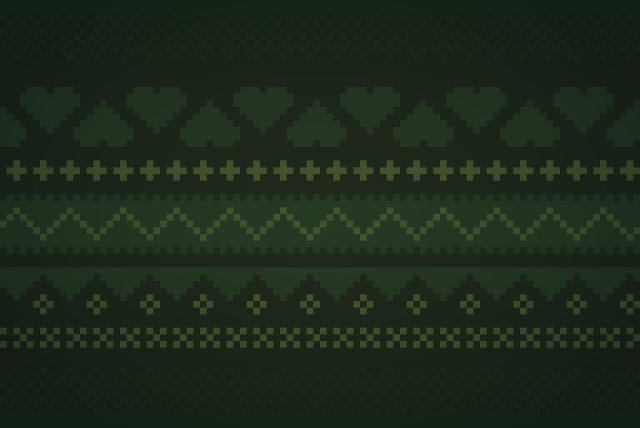
A WebGL 1 fragment shader for this pattern:

```glsl
precision highp float;
// Knitted band pattern on a 96 x 64 grid of square stitches: hearts, crosses,
// a zigzag, peaks with small diamonds and a row of saltires, between dithered
// borders. Each motif is a wrapped-distance test; a vignette darkens the edges.

uniform vec2 u_resolution;

#define GRID vec2(96.0, 64.0)
#define GROUND vec3(0.122, 0.157, 0.106)
#define SHADE vec3(0.114, 0.178, 0.110)
#define LEAF vec3(0.150, 0.222, 0.138)
#define OLIVE vec3(0.270, 0.322, 0.180)
#define EDGE_TINT vec3(0.74, 0.79, 0.84)
#define SAMPLES 3

// Whole-stitch distance from the nearest repeat of a centre column
float wrapDist(float col, float centre, float period) {
  float halfPeriod = 0.5 * period;
  return abs(mod(col - centre + halfPeriod, period) - halfPeriod);
}

bool inRows(float row, float first, float last) {
  return row > first - 0.5 && row < last + 0.5;
}

// Heart of 9 x 7 stitches; r counts rows from the lobes to the tip
bool heart(float d, float r) {
  if (!inRows(r, 0.0, 6.0)) return false;
  if (r < 0.5) return d > 0.5 && d < 3.5;
  return d < min(4.0, 6.0 - r) + 0.5;
}

// Border fading from solid through a checkerboard to sparse dots
bool borderDither(float col, float r) {
  if (r < -0.5) return true;
  if (r < 0.5) return wrapDist(col, 1.0, 4.0) > 0.5;
  if (r < 5.5) return mod(col + r, 2.0) < 0.5;
  return r < 6.5 && wrapDist(col, 2.0, 4.0) < 0.5;
}

vec3 stitchColor(vec2 cell) {
  float col = cell.x;
  float row = cell.y;
  vec3 color = GROUND;

  // Top and bottom borders
  if (borderDither(col, min(row - 2.0, 61.0 - row))) color = SHADE;

  // Upright and inverted hearts
  if (heart(wrapDist(col, 7.0, 16.0), row - 13.0) ||
      heart(wrapDist(col, 15.0, 16.0), 21.0 - row)) color = LEAF;

  // Crosses
  if (inRows(row, 24.0, 26.0) &&
      min(wrapDist(col, 2.0, 4.0), abs(row - 25.0)) < 0.5 &&
      wrapDist(col, 2.0, 4.0) < 1.5) color = OLIVE;

  // Toothed band with a zigzag
  if (inRows(row, 29.0, 37.0)) {
    bool tooth = abs(row - 33.0) > 3.5 && mod(col, 2.0) < 0.5;
    color = tooth ? SHADE : LEAF;
    if (abs(row - 31.0 - wrapDist(col, 2.0, 8.0)) < 0.5) color = OLIVE;
  }

  // Hanging peaks and open diamonds
  float peak = wrapDist(col, 6.0, 8.0);
  if (inRows(row, 40.0, 44.0) && peak > row - 40.5) color = LEAF;
  if (abs(peak + abs(row - 45.0) - 1.0) < 0.5) color = OLIVE;

  // Saltires
  float arm = wrapDist(col, 3.0, 4.0);
  if (inRows(row, 49.0, 51.0) && abs(arm - abs(row - 50.0)) < 0.5) color = OLIVE;

  return color;
}

void main() {
  // Average subsamples to smooth the stitch edges
  vec3 color = vec3(0.0);
  for (int j = 0; j < SAMPLES; j++) {
    for (int i = 0; i < SAMPLES; i++) {
      vec2 offset = (vec2(float(i), float(j)) + 0.5) / float(SAMPLES) - 0.5;
      vec2 uv = (gl_FragCoord.xy + offset) / u_resolution;
      color += stitchColor(floor(vec2(uv.x, 1.0 - uv.y) * GRID));
    }
  }
  color /= float(SAMPLES * SAMPLES);

  // Elliptical vignette, cooler towards the edges
  vec2 p = 2.0 * gl_FragCoord.xy / u_resolution - 1.0;
  color *= mix(vec3(1.0), EDGE_TINT, min(dot(p, p), 1.4));
  gl_FragColor = vec4(color, 1.0);
}
```
